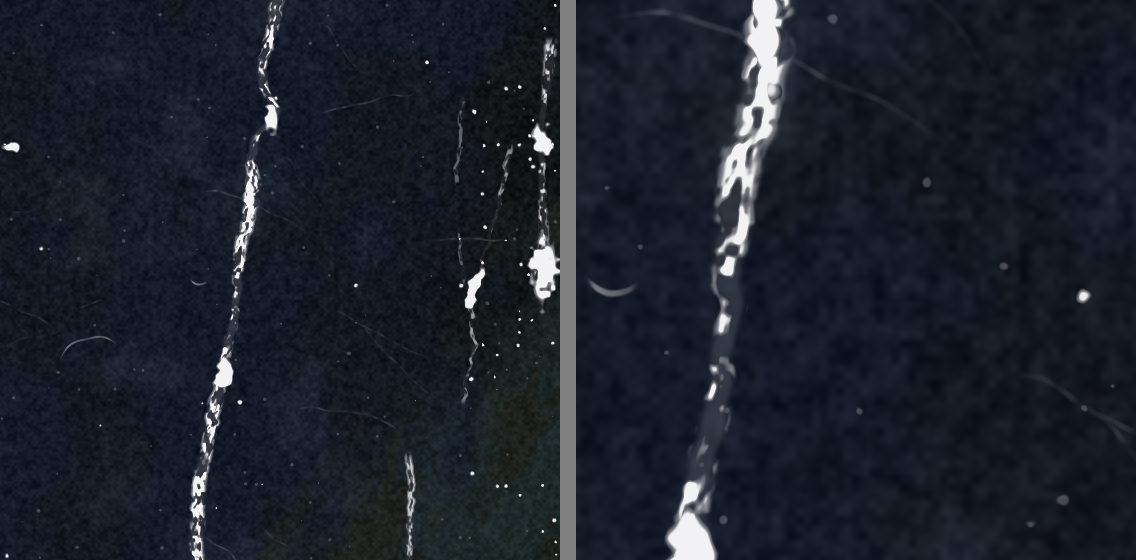
Left, the full canvas; right, a detail of the centre.
Reproduce this texture procedurally as a three.js fragment shader.

```glsl
// Dark navy marble with broken white calcite veins, faint hairlines and specks.
// Layered value noise tints the stone; each vein is a wandering centre line filled
// with thresholded grains, and hairlines and specks are scattered by hashing.

varying vec2 vUv;

float hash(vec2 p) {
  vec3 q = fract(p.xyx * 0.1031);
  q += dot(q, q.yzx + 33.33);
  return fract((q.x + q.y) * q.z);
}

float noise(vec2 p) {
  vec2 i = floor(p), f = fract(p);
  f = f * f * (3.0 - 2.0 * f);
  return mix(mix(hash(i), hash(i + vec2(1, 0)), f.x),
             mix(hash(i + vec2(0, 1)), hash(i + vec2(1, 1)), f.x), f.y);
}

float fbm(vec2 p) {
  float sum = 0.0, amp = 0.53;
  for (int i = 0; i < 4; i++) {
    sum += amp * noise(p);
    p = p * 2.03 + 17.0;
    amp *= 0.5;
  }
  return sum;
}

// Piecewise linear zigzag with a fine tremble, centred on zero
float zigzag(float t, float seed) {
  float i = floor(t);
  float bend = mix(hash(vec2(i, seed)), hash(vec2(i + 1.0, seed)), fract(t));
  return bend - 0.5 + 0.2 * (noise(vec2(t * 6.0, seed)) - 0.5);
}

float span(float y, float low, float high) {
  return smoothstep(low, low + 0.025, y) * (1.0 - smoothstep(high - 0.025, high, y));
}

float mainVeinX(float y) {
  float d = (y - 0.8) / 0.035;
  return 0.345 + 0.15 * y + 0.04 * exp(-d * d) + 0.03 * zigzag(y * 11.0, 3.0);
}

// Mineral amount of an upright vein: grey haze plus bright grains
float vein(vec2 p, float centre, float halfWidth, float richness, float seed) {
  float x = p.x - centre;
  float swell = mix(0.55, 1.25, noise(vec2(p.y * 15.0, seed)));
  float band = 1.0 - smoothstep(0.35, 1.0, abs(x) / (halfWidth * swell));
  float grains = 0.6 * noise(vec2(x * 190.0, p.y * 85.0) + seed * 7.0)
               + 0.4 * noise(vec2(x * 280.0, p.y * 170.0) + seed * 5.0);
  float bright = smoothstep(0.45, 0.75, grains + 0.4 * (swell - 0.9) + richness);
  return band * (0.2 + 0.8 * bright);
}

// Solid calcite lump with a ragged outline
float crystal(vec2 p, vec2 centre, vec2 radii) {
  float d = length((p - centre) / radii) + 0.9 * (noise(p * 95.0) - 0.5);
  return 1.0 - smoothstep(0.7, 1.15, d);
}

// Thin bent thread, broken along its length
float hairline(vec2 p, vec2 centre, float angle, float halfLength, float bend, float seed) {
  vec2 q = p - centre;
  q = vec2(cos(angle) * q.x + sin(angle) * q.y, cos(angle) * q.y - sin(angle) * q.x);
  q.y += bend * q.x * q.x + 0.014 * (noise(vec2(q.x * 28.0, seed)) - 0.5);
  float line = 1.0 - smoothstep(0.0006, 0.0034, abs(q.y));
  float fade = 1.0 - smoothstep(0.5, 1.0, abs(q.x) / halfLength);
  return line * fade * mix(0.3, 1.0, noise(vec2(q.x * 110.0, seed + 9.0)));
}

float specks(vec2 p, float cells, float density) {
  vec2 id = floor(p * cells);
  vec2 centre = 0.3 + 0.4 * vec2(hash(id + 11.0), hash(id + 37.0));
  float radius = mix(0.08, 0.24, hash(id + 71.0));
  float d = length(fract(p * cells) - centre) + 0.12 * (noise(p * 230.0) - 0.5);
  return step(hash(id), density) * (1.0 - smoothstep(radius * 0.4, radius + 0.05, d));
}

vec3 stone(vec2 p) {
  vec3 navy = vec3(0.074, 0.102, 0.158), ink = vec3(0.076, 0.094, 0.125);
  vec3 black = vec3(0.06, 0.075, 0.078), green = vec3(0.125, 0.175, 0.178);
  vec3 olive = vec3(0.125, 0.14, 0.11);
  float cloud = fbm(p * vec2(6.0, 5.0) + 4.0);
  vec3 col = mix(navy, ink, smoothstep(0.45, 0.65, cloud));
  col += vec3(0.036, 0.038, 0.04) * smoothstep(0.56, 0.78, fbm(p * 9.0 + 31.0));

  // Darker, greener stone towards the right
  float right = smoothstep(0.78, 0.97, p.x + 0.3 * (cloud - 0.5));
  float streak = fbm(vec2(p.x + p.y, 2.5 * (p.x - 0.6 * p.y)) * 5.0);
  col = mix(col, black, 0.75 * right);
  float corner = smoothstep(0.45, 0.75, p.x - 0.75 * p.y + 0.5 * (streak - 0.5));
  col = mix(col, mix(green, olive, smoothstep(0.5, 0.68, streak)), 0.8 * corner);

  // Fine grain and upright fibres
  float grain = 0.5 * (noise(p * 210.0) + noise(p * 115.0 + 8.0)) - 0.5;
  float fibre = noise(p * vec2(150.0, 22.0)) - 0.5;
  return col + vec3(0.095, 0.105, 0.12) * grain + 0.02 * fibre;
}

void main() {
  vec2 p = vUv;
  float y = p.y;

  // Veins, from the long one in the middle to the thin ones at the right
  float mineral = vein(p, mainVeinX(y), 0.0145, 0.0, 2.0);
  float edgeX = 0.966 + 0.025 * smoothstep(0.72, 1.0, y) + 0.012 * zigzag(y * 14.0, 8.0);
  mineral = max(mineral, 0.8 * vein(p, edgeX, 0.013, 0.0, 5.0) * span(y, 0.45, 0.94));
  float forkX = 0.775 + 0.165 * y + 0.035 * zigzag(y * 13.0, 6.0);
  mineral = max(mineral, 0.65 * vein(p, forkX, 0.0065, 0.02, 9.0) * span(y, 0.27, 0.75));
  float threadX = 0.825 + 0.03 * zigzag(y * 10.0, 14.0);
  mineral = max(mineral, 0.4 * vein(p, threadX, 0.005, 0.0, 12.0) * span(y, 0.48, 0.84));
  float footX = 0.732 + 0.015 * zigzag(y * 16.0, 21.0);
  mineral = max(mineral, 0.75 * vein(p, footX, 0.008, 0.0, 15.0) * span(y, -0.05, 0.2));

  // Calcite lumps
  mineral = max(mineral, crystal(p, vec2(mainVeinX(0.33), 0.33), vec2(0.015, 0.025)));
  mineral = max(mineral, crystal(p, vec2(mainVeinX(0.785), 0.785), vec2(0.012, 0.024)));
  mineral = max(mineral, crystal(p, vec2(mainVeinX(0.65), 0.65), vec2(0.01, 0.035)));
  mineral = max(mineral, crystal(p, vec2(0.972, 0.52), vec2(0.022, 0.06)));
  mineral = max(mineral, crystal(p, vec2(0.968, 0.745), vec2(0.016, 0.032)));
  mineral = max(mineral, crystal(p, vec2(forkX, 0.487), vec2(0.011, 0.033)));
  mineral = max(mineral, crystal(p, vec2(0.02, 0.737), vec2(0.014, 0.009)));

  // Specks, gathered in patches at the right
  float patches = smoothstep(0.8, 0.92, p.x) * smoothstep(0.48, 0.65, noise(p * 8.0 + 3.0));
  mineral = max(mineral, 0.85 * specks(p, 48.0, 0.007 + 0.2 * patches));
  mineral = max(mineral, 0.3 * specks(p + 0.37, 60.0, 0.025));

  // Hairlines: two clear curls, then many faint threads
  mineral = max(mineral, 0.6 * hairline(p, vec2(0.155, 0.395), 0.2, 0.065, 9.0, 4.0));
  mineral = max(mineral, 0.6 * hairline(p, vec2(0.355, 0.493), 0.0, 0.018, -30.0, 7.0));
  for (int i = 0; i < 18; i++) {
    float id = float(i) + 1.0;
    vec2 centre = vec2(hash(vec2(id, 5.0)), hash(vec2(id, 19.0)));
    float angle = 1.6 * (hash(vec2(id, 29.0)) - 0.6);
    float size = mix(0.03, 0.14, hash(vec2(id, 43.0)));
    float bend = 5.0 * (hash(vec2(id, 53.0)) - 0.4);
    float strength = mix(0.1, 0.27, hash(vec2(id, 61.0)));
    mineral = max(mineral, strength * hairline(p, centre, angle, size, bend, id));
  }

  vec3 mauveGrey = vec3(0.45, 0.455, 0.485), calcite = vec3(0.95, 0.95, 0.955);
  vec3 col = mix(stone(p), mauveGrey, smoothstep(0.0, 0.55, mineral));
  col = mix(col, calcite, smoothstep(0.5, 0.9, mineral));
  gl_FragColor = vec4(col, 1.0);
}
```
